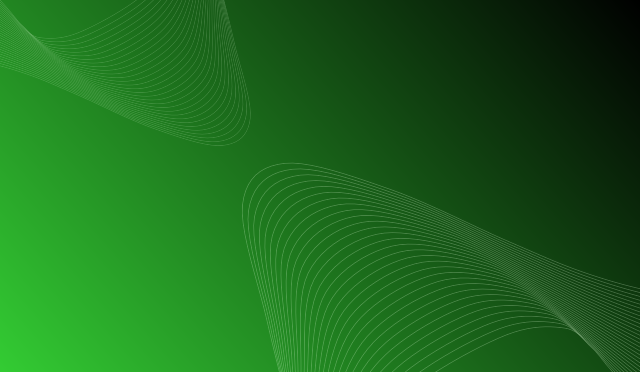
Reproduce this background procedurally as a Shadertoy shader.

```glsl
// Green-to-black diagonal gradient with two sheets of fine pale lines.
// Each sheet blends an outer spline into an inner one; the upper sheet is
// the lower one turned by half a revolution and made smaller.

const int KNOTS = 10;
const int STEPS = 10;   // straight pieces per spline span
const int LINES = 30;   // blended lines per sheet

const vec3 LIME = vec3(0.20, 0.80, 0.20);
const vec3 BLACK = vec3(0.0);
const vec3 LINE_COLOR = vec3(0.88, 1.0, 0.85);
const float LINE_WIDTH = 0.0016;

// Spline knots in units of canvas height
const vec2 OUTER[KNOTS] = vec2[KNOTS](
    vec2(0.848, -0.362), vec2(0.781, -0.116), vec2(0.717, 0.141),
    vec2(0.652, 0.450), vec2(0.766, 0.561), vec2(1.049, 0.491),
    vec2(1.362, 0.353), vec2(1.563, 0.270), vec2(1.752, 0.217),
    vec2(1.942, 0.192));
const vec2 INNER[KNOTS] = vec2[KNOTS](
    vec2(0.949, -0.652), vec2(0.893, -0.429), vec2(0.960, -0.205),
    vec2(1.116, -0.038), vec2(1.362, 0.100), vec2(1.518, 0.118),
    vec2(1.589, 0.067), vec2(1.641, 0.007), vec2(1.730, -0.094),
    vec2(1.830, -0.205));

// Catmull-Rom curve from b to c
vec2 spline(vec2 a, vec2 b, vec2 c, vec2 d, float t) {
    vec2 linear = c - a;
    vec2 square = 2.0 * a - 5.0 * b + 4.0 * c - d;
    vec2 cubic = 3.0 * (b - c) + d - a;
    return b + 0.5 * t * (linear + t * (square + t * cubic));
}

vec2 outerCurve(int k, float t) {
    return spline(OUTER[k - 1], OUTER[k], OUTER[k + 1], OUTER[k + 2], t);
}

vec2 innerCurve(int k, float t) {
    return spline(INNER[k - 1], INNER[k], INNER[k + 1], INNER[k + 2], t);
}

float segmentDistanceSquared(vec2 p, vec2 a, vec2 b) {
    vec2 ab = b - a;
    vec2 offset = p - a - ab * clamp(dot(p - a, ab) / dot(ab, ab), 0.0, 1.0);
    return dot(offset, offset);
}

// Combined opacity of all lines in a sheet
float lineSheet(vec2 p, float pixel, float opacity) {
    if (p.x < 0.63 || p.y > 0.59) return 0.0;

    float nearest[LINES];
    for (int i = 0; i < LINES; i++) nearest[i] = 1e3;

    vec2 outerStart = outerCurve(1, 0.0);
    vec2 innerStart = innerCurve(1, 0.0);
    for (int k = 1; k < KNOTS - 2; k++) {
        for (int s = 1; s <= STEPS; s++) {
            float t = float(s) / float(STEPS);
            vec2 outerEnd = outerCurve(k, t);
            vec2 innerEnd = innerCurve(k, t);
            for (int i = 0; i < LINES; i++) {
                float blend = float(i) / float(LINES - 1);
                vec2 a = mix(outerStart, innerStart, blend);
                vec2 b = mix(outerEnd, innerEnd, blend);
                nearest[i] = min(nearest[i], segmentDistanceSquared(p, a, b));
            }
            outerStart = outerEnd;
            innerStart = innerEnd;
        }
    }

    float clear = 1.0;
    for (int i = 0; i < LINES; i++) {
        float edge = 0.5 * LINE_WIDTH - sqrt(nearest[i]);
        clear *= 1.0 - opacity * clamp(0.5 + edge / pixel, 0.0, 1.0);
    }
    return 1.0 - clear;
}

// Half turn about a pair of matching points, with a change of size
vec2 turnAround(vec2 p, vec2 fromPivot, vec2 toPivot, float size) {
    return toPivot - (p - fromPivot) / size;
}

void mainImage(out vec4 fragColor, in vec2 fragCoord) {
    vec2 uv = fragCoord / iResolution.xy;
    vec2 p = fragCoord / iResolution.y;
    float pixel = 1.0 / iResolution.y;

    // Background
    vec3 color = mix(LIME, BLACK, dot(uv, vec2(0.66, 0.34)));

    // The sheets never share a height, so each pixel needs only one
    float opacity = 0.30;
    if (p.y > 0.587) {
        const float UPPER_SIZE = 0.655;
        p = turnAround(p, vec2(0.598, 0.609), vec2(0.766, 0.561), UPPER_SIZE);
        pixel /= UPPER_SIZE;
        opacity = 0.23;
    }
    color = mix(color, LINE_COLOR, lineSheet(p, pixel, opacity));

    fragColor = vec4(color, 1.0);
}
```
